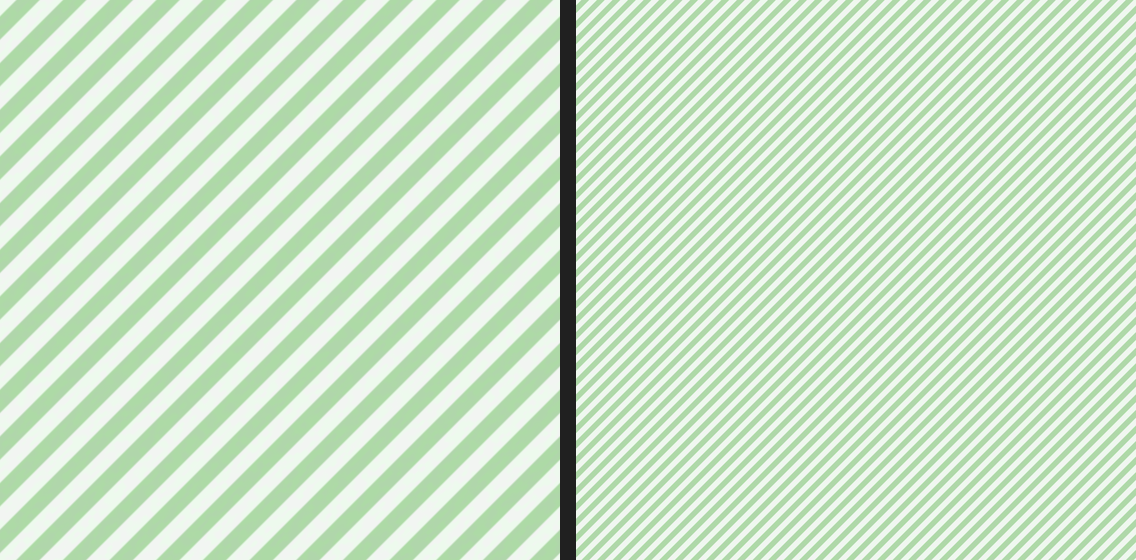
Left, the tile; right, the same tile 3 across and 3 down.
Give the GLSL for this pattern, as a Shadertoy shader.

```glsl
#define REPEATS 12.0
#define STRIPE_CENTER 0.60
#define STRIPE_WIDTH 0.50
#define EDGE_SOFTNESS 0.035
#define GRAIN_CELLS vec2(120.0, 60.0)
#define GREEN_FRESH vec3(0.68, 0.855, 0.65)
#define GREEN_DULL vec3(0.69, 0.84, 0.67)
#define WHITE_NEUTRAL vec3(0.95, 0.96, 0.95)
#define WHITE_MINT vec3(0.93, 0.98, 0.93)

float hash(vec2 p) {
    return fract(sin(dot(p, vec2(127.1, 311.7))) * 43758.5453);
}

// Value noise whose lattice wraps after the given number of cells
float wrappedNoise(vec2 p, vec2 cells) {
    vec2 i = floor(p);
    vec2 f = fract(p);
    f = f * f * (3.0 - 2.0 * f);
    float bottom = mix(hash(mod(i, cells)), hash(mod(i + vec2(1.0, 0.0), cells)), f.x);
    float top = mix(hash(mod(i + vec2(0.0, 1.0), cells)), hash(mod(i + 1.0, cells)), f.x);
    return mix(bottom, top, f.y);
}

// Soft coverage of the diagonal bands; across runs over their width
float stripeMask(float across) {
    float phase = fract(across * REPEATS - STRIPE_CENTER + 0.5) - 0.5;
    float dist = abs(phase) - 0.5 * STRIPE_WIDTH;
    float soft = max(EDGE_SOFTNESS, REPEATS / iResolution.y);
    return 1.0 - smoothstep(-soft, soft, dist);
}

void mainImage(out vec4 fragColor, in vec2 fragCoord) {
    vec2 uv = fragCoord / iResolution.xy;
    vec2 diagonal = vec2(uv.x - uv.y, uv.x + uv.y);

    // Faint tonal grain, stretched along the stripes
    float grain = wrappedNoise(diagonal * GRAIN_CELLS, GRAIN_CELLS);
    float tone = smoothstep(0.2, 0.8, grain);
    vec3 green = mix(GREEN_FRESH, GREEN_DULL, tone);
    vec3 white = mix(WHITE_MINT, WHITE_NEUTRAL, tone);

    fragColor = vec4(mix(white, green, stripeMask(diagonal.x)), 1.0);
}
```
